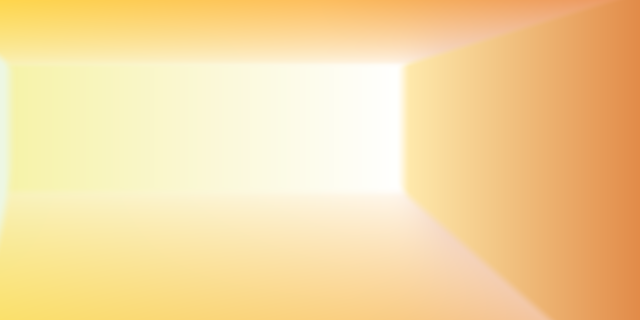
Reproduce this background procedurally as a WebGL 2 fragment shader.

```glsl
#version 300 es
precision highp float;
// A softly lit empty room in one-point perspective: back wall, ceiling, floor
// and side walls. Each surface is a colour ramp, and the surfaces are joined
// by blurred masks built from the room's slanted seams.

uniform vec2 u_resolution;
out vec4 fragColor;

// Room layout, as fractions of the canvas
const float BACK_LEFT = 0.015;
const float BACK_RIGHT = 0.630;
const float BACK_TOP = 0.797;
const float BACK_BOTTOM = 0.400;
const float CEILING_SLOPE = 0.615;
const float FLOOR_SLOPE = -1.74;
const float LEFT_TOP_SLOPE = -1.6;
const float LEFT_BOTTOM_SLOPE = 8.0;
const float SEAM_BLUR = 0.012;
const float BLUSH_WIDTH = 0.07;

// Surface colours
const vec3 BACK_YELLOW = vec3(0.965, 0.950, 0.660);
const vec3 BACK_CREAM = vec3(0.985, 0.975, 0.855);
const vec3 BACK_WHITE = vec3(1.0);
const vec3 WALL_LIGHT = vec3(1.0, 0.920, 0.680);
const vec3 WALL_MID = vec3(0.950, 0.775, 0.520);
const vec3 WALL_DARK = vec3(0.885, 0.545, 0.285);
const vec3 CEILING_GOLD = vec3(0.995, 0.840, 0.300);
const vec3 CEILING_AMBER = vec3(0.990, 0.745, 0.370);
const vec3 CEILING_RUST = vec3(0.920, 0.575, 0.350);
const vec3 FLOOR_GOLD = vec3(0.980, 0.880, 0.420);
const vec3 FLOOR_PEACH = vec3(0.980, 0.810, 0.510);
const vec3 FLOOR_ROSE = vec3(0.950, 0.730, 0.580);
const vec3 GLOW_LEFT = vec3(0.975, 0.950, 0.740);
const vec3 GLOW_RIGHT = vec3(1.0, 0.975, 0.945);
const vec3 BLUSH = vec3(0.945, 0.830, 0.790);
const vec3 LEFT_WALL = vec3(0.930, 0.970, 0.890);

// Three-colour ramp with its middle colour at the given position
vec3 ramp(vec3 a, vec3 b, vec3 c, float middle, float t) {
    vec3 low = mix(a, b, clamp(t / middle, 0.0, 1.0));
    return mix(low, c, clamp((t - middle) / (1.0 - middle), 0.0, 1.0));
}

// Soft step around zero
float soft(float d, float blur) {
    return smoothstep(-blur, blur, d);
}

// Signed distance above a slanted line through a point
float above(vec2 p, vec2 corner, float slope) {
    return (p.y - corner.y - slope * (p.x - corner.x)) / sqrt(1.0 + slope * slope);
}

void main() {
    vec2 uv = gl_FragCoord.xy / u_resolution;
    vec3 glow = mix(GLOW_LEFT, GLOW_RIGHT, clamp(uv.x / BACK_RIGHT, 0.0, 1.0));

    // Distances to the seams of the right wall
    float ceilingSeam = above(uv, vec2(BACK_RIGHT, BACK_TOP), CEILING_SLOPE);
    float floorSeam = above(uv, vec2(BACK_RIGHT, BACK_BOTTOM), FLOOR_SLOPE);
    float rightOfBack = smoothstep(BACK_RIGHT - 0.03, BACK_RIGHT + 0.08, uv.x);

    // Back wall
    float backX = (uv.x - BACK_LEFT) / (BACK_RIGHT - BACK_LEFT);
    vec3 color = ramp(BACK_YELLOW, BACK_CREAM, BACK_WHITE, 0.55, backX);

    // Ceiling, brightening toward the back wall
    float ceilingY = clamp((uv.y - BACK_TOP) / (1.0 - BACK_TOP), 0.0, 1.0);
    vec3 ceiling = ramp(CEILING_GOLD, CEILING_AMBER, CEILING_RUST, 0.5, uv.x);
    ceiling = mix(glow, ceiling, pow(ceilingY, 0.75));
    float ceilingBlush = rightOfBack * exp(-abs(ceilingSeam) / BLUSH_WIDTH);
    ceiling = mix(ceiling, mix(BLUSH, CEILING_RUST, ceilingY * 0.8), 0.6 * ceilingBlush);
    color = mix(color, ceiling, soft(uv.y - BACK_TOP, SEAM_BLUR));

    // Floor, brightening toward the back wall
    float floorY = clamp((BACK_BOTTOM - uv.y) / BACK_BOTTOM, 0.0, 1.0);
    vec3 ground = ramp(FLOOR_GOLD, FLOOR_PEACH, FLOOR_ROSE, 0.55, uv.x);
    ground = mix(glow, ground, pow(floorY, 0.85));
    float floorBlush = rightOfBack * exp(-abs(floorSeam) / BLUSH_WIDTH);
    ground = mix(ground, mix(BLUSH, FLOOR_ROSE, floorY * 0.5), 0.75 * floorBlush);
    color = mix(color, ground, soft(BACK_BOTTOM - uv.y, SEAM_BLUR * 1.5));

    // Left wall, a pale sliver at the canvas edge
    float leftMask = soft(BACK_LEFT - uv.x, SEAM_BLUR)
        * soft(-above(uv, vec2(BACK_LEFT, BACK_TOP), LEFT_TOP_SLOPE), SEAM_BLUR)
        * soft(above(uv, vec2(BACK_LEFT, BACK_BOTTOM), LEFT_BOTTOM_SLOPE), SEAM_BLUR);
    color = mix(color, LEFT_WALL, leftMask);

    // Right wall, darkening toward the viewer
    float wallX = (uv.x - BACK_RIGHT) / (1.0 - BACK_RIGHT);
    vec3 wall = ramp(WALL_LIGHT, WALL_MID, WALL_DARK, 0.4, wallX);
    float wallMask = soft(uv.x - BACK_RIGHT, SEAM_BLUR)
        * soft(-ceilingSeam, SEAM_BLUR) * soft(floorSeam, SEAM_BLUR);
    color = mix(color, wall, wallMask);

    fragColor = vec4(color, 1.0);
}
```
